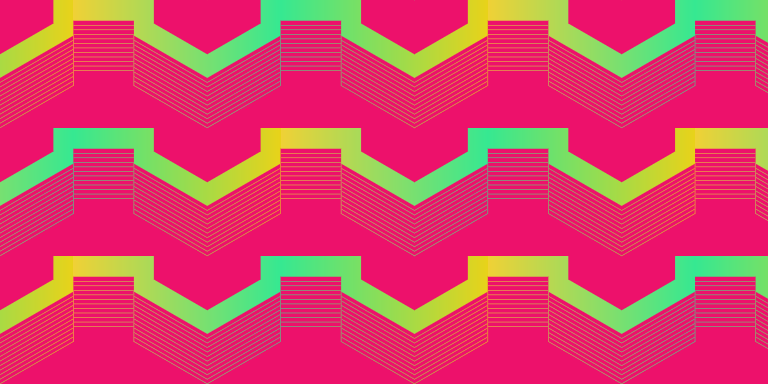
This pattern is drawn by a WebGL 2 fragment shader. Its source:

```glsl
#version 300 es
precision highp float;

uniform vec2 u_resolution;
out vec4 fragColor;

// Lengths are in row heights; widths are measured from the valley axis
#define ROWS 3.0
#define PERIOD 1.619
#define CAP_OUTER 0.417
#define CAP_INNER 0.573
#define CAP_DEPTH 0.162
#define TOP_TIP 0.424
#define BOTTOM_TIP 0.609
#define SLOPE 0.577
#define LINE_COUNT 11.0
#define LINE_STEP 0.0354
#define LINE_WIDTH 0.0043

const vec3 PINK = vec3(0.93, 0.065, 0.42);
const vec3 GREEN = vec3(0.21, 0.91, 0.57);
const vec3 WARM_YELLOW = vec3(0.94, 0.82, 0.21);
const vec3 ACID_YELLOW = vec3(0.91, 0.825, 0.10);

// Horizontal gradient, yellow and green on alternate caps and rows
vec3 bandColor(float x, float row) {
    float phase = fract((x - CAP_INNER) / (2.0 * PERIOD) - 0.5 * row);
    vec3 yellow = phase < 0.5 ? WARM_YELLOW : ACID_YELLOW;
    return mix(yellow, GREEN, 1.0 - abs(2.0 * phase - 1.0));
}

// Solid band: u is the distance from the valley axis, y runs downward
float bandDistance(float u, float y) {
    float normal = inversesqrt(1.0 + SLOPE * SLOPE);
    float upper = min((TOP_TIP - SLOPE * u - y) * normal, CAP_OUTER - u);
    float wing = max((y - BOTTOM_TIP + SLOPE * u) * normal, u - CAP_INNER);
    float lower = min(wing, y - CAP_DEPTH);
    return max(max(upper, lower), -y);
}

// Thin echoes of the lower edge, joined by a vertical at the cap side
float lineDistance(float u, float y) {
    bool inWing = u < CAP_INNER;
    float edge = inWing ? BOTTOM_TIP - SLOPE * u : CAP_DEPTH;
    float normal = inWing ? inversesqrt(1.0 + SLOPE * SLOPE) : 1.0;
    float offset = y - edge;
    float nearest = clamp(round(offset / LINE_STEP), 1.0, LINE_COUNT);
    float echo = abs(offset - nearest * LINE_STEP) * normal;

    float halfHeight = 0.5 * LINE_COUNT * LINE_STEP;
    float middle = BOTTOM_TIP - SLOPE * CAP_INNER + halfHeight;
    float side = max(abs(u - CAP_INNER), abs(y - middle) - halfHeight);
    return min(echo, side);
}

void main() {
    float pixel = ROWS / u_resolution.y;
    vec2 p = gl_FragCoord.xy * pixel;
    p.y = ROWS - p.y;
    float u = abs(mod(p.x + 0.5 * PERIOD, PERIOD) - 0.5 * PERIOD);

    // Two neighbouring rows, so that edges stay smooth where they meet
    vec3 color = PINK;
    float firstRow = floor(p.y + 0.5) - 1.0;
    for (int i = 0; i < 2; i++) {
        float row = firstRow + float(i);
        float y = p.y - row;
        float band = clamp(0.5 - bandDistance(u, y) / pixel, 0.0, 1.0);
        float reach = 0.5 * (LINE_WIDTH + pixel) - lineDistance(u, y);
        float line = clamp(reach / pixel, 0.0, min(1.0, LINE_WIDTH / pixel));
        color = mix(color, bandColor(p.x, row), max(band, line));
    }
    fragColor = vec4(color, 1.0);
}
```
